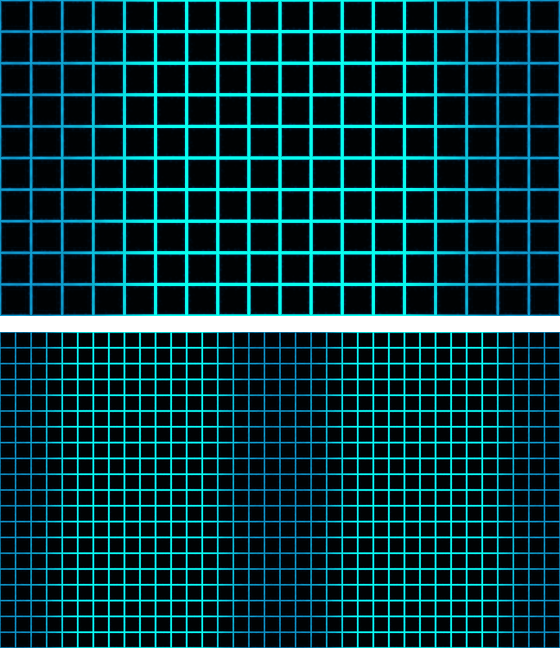
Top: one tile. Bottom: repeated 2 by 2.
Reproduce this pattern procedurally as a Shadertoy shader.

```glsl
// Glowing cyan grid on near-black, 18 by 10 cells, with lines on the canvas edges.
// Lines come from the distance to the nearest cell border; periodic cosines fade them
// to thinner blue at the sides, and wrapped cellular noise adds faint specks beside them.

const vec2  CELLS        = vec2(18.0, 10.0);
const float HALF_WIDTH   = 0.0052;   // lengths are fractions of the canvas height
const float SIDE_THIN    = 0.0013;
const float SOFTNESS     = 0.0018;
const float GLOW_REACH   = 0.0028;
const float GLOW_GAIN    = 0.75;
const float INSET        = 0.017;
const float SPECK_GRID   = 5.0;      // noise cells per grid cell
const float SPECK_GAIN   = 0.30;
const float WEAR         = 0.07;
const vec3  BACKGROUND   = vec3(0.0, 0.006, 0.012);
const vec3  LINE_CENTRE  = vec3(0.03, 1.0, 0.94);
const vec3  LINE_SIDE    = vec3(0.06, 0.60, 0.80);
const vec3  GLOW_COLOUR  = vec3(0.0, 0.20, 0.38);
const float TAU          = 6.2831853;

vec2 hash22(vec2 p) {
    vec3 q = fract(p.xyx * vec3(0.1031, 0.1030, 0.0973));
    q += dot(q, q.yzx + 33.33);
    return fract((q.xx + q.yz) * q.zy);
}

// Distance to the nearest scattered point, wrapping after the given period.
float cellular(vec2 p, vec2 period) {
    vec2 base = floor(p);
    float nearest = 2.0;
    for (int j = -1; j <= 1; j++) {
        for (int i = -1; i <= 1; i++) {
            vec2 id = base + vec2(i, j);
            vec2 point = id + hash22(mod(id, period));
            nearest = min(nearest, length(point - p));
        }
    }
    return nearest;
}

// Layered sines with whole frequencies, so both axes wrap.
float lineWear(vec2 uv) {
    vec2 a = TAU * uv;
    return 0.5 * sin(31.0 * a.x + 2.0 * sin(7.0 * a.y))
         + 0.5 * sin(23.0 * a.y + 2.0 * sin(11.0 * a.x));
}

void mainImage(out vec4 fragColor, in vec2 fragCoord) {
    vec2 uv = fragCoord / iResolution.xy;
    vec2 grid = uv * CELLS;
    vec2 cellSize = vec2(iResolution.x / iResolution.y, 1.0) / CELLS;

    // Side fade, equal on opposite edges
    vec2 edge = 0.5 + 0.5 * cos(TAU * uv);
    float side = smoothstep(0.35, 1.1, edge.x * (1.0 + 0.12 * edge.y));

    // Distance to the nearest grid line
    vec2 toLine = abs(fract(grid + 0.5) - 0.5) * cellSize;
    float dist = min(toLine.x, toLine.y);
    float halfWidth = HALF_WIDTH - SIDE_THIN * side;
    float soft = max(SOFTNESS * (1.0 + 0.5 * side), 0.6 / iResolution.y);
    float line = 1.0 - smoothstep(halfWidth - soft, halfWidth + soft, dist);

    // Halo, faint inset squares near the sides, and specks hugging the lines
    float gap = max(dist - halfWidth, 0.0);
    float halo = GLOW_GAIN * exp(-gap / GLOW_REACH);
    float inset = 0.10 * side * exp(-pow((dist - INSET) / 0.002, 2.0));
    float points = cellular(grid * SPECK_GRID, CELLS * SPECK_GRID);
    float specks = SPECK_GAIN * (1.0 - smoothstep(0.08, 0.35, points)) * exp(-gap / 0.008);

    vec3 colour = BACKGROUND + GLOW_COLOUR * (halo + inset + specks);
    vec3 lineColour = mix(LINE_CENTRE, LINE_SIDE, side);
    lineColour *= 1.0 + WEAR * side * lineWear(uv);
    fragColor = vec4(mix(colour, lineColour, line), 1.0);
}
```
